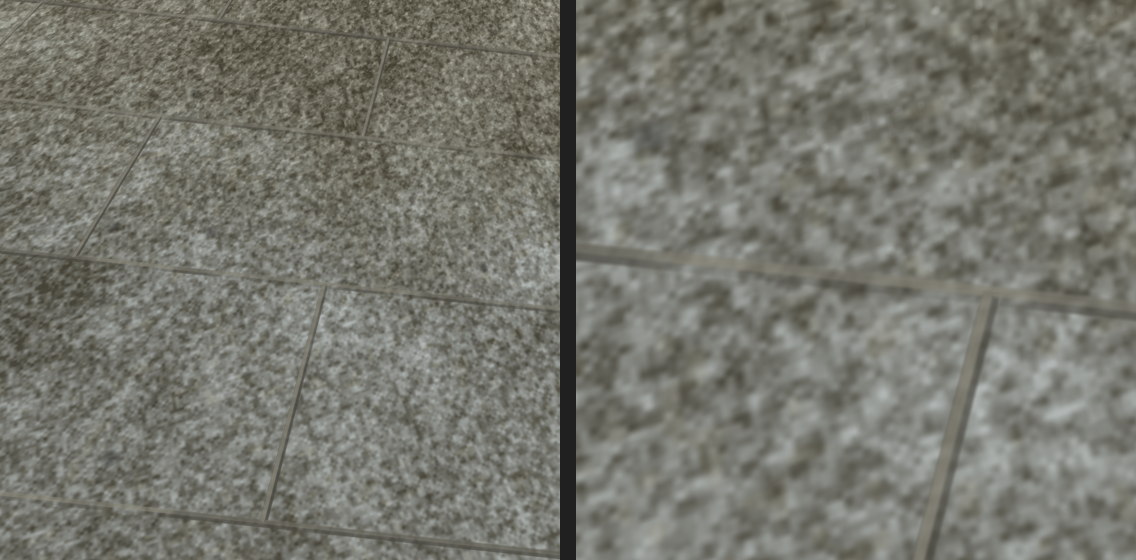
Left: the whole. Right: its middle third, enlarged.
Reproduce this texture procedurally as a WebGL 1 fragment shader.

```glsl
precision highp float;
// Weathered stone paving in running bond, seen obliquely in perspective.
// Each point is projected to floor coordinates for the slab joints; layered
// noise that grows toward the viewer gives the grain, lichen and stains.

uniform vec2 u_resolution;

// Projection: slope of the rows, horizon offset, vanishing point of cross joints
const float ROW_SLOPE = 0.107;
const float HORIZON = 0.9568;
const float VANISH_X = 0.9349;

// Slab layout in floor units
const float FIRST_ROW = 1.0523;
const float ROW_STEP = 0.1694;
const float SLAB_LENGTH = 0.65;
const float BOND_START = 0.254;
const float BOND_SHIFT = 0.3195;

// Joint half widths and edge softness, in canvas units at unit depth
const float JOINT_WIDTH = 0.0019;
const float SHADOW_WIDTH = 0.0034;
const float SOFTNESS = 0.0022;

// Surface
const float GRAIN_SCALE = 150.0;
const float GRAIN_CONTRAST = 1.15;
const float BLOTCH_SCALE = 7.0;
const float BLOTCH_CONTRAST = 0.95;
const float PIT_SCALE = 8.0;
const float PIT_SHARE = 0.2;

const vec3 DARK_STONE = vec3(0.33, 0.325, 0.285);
const vec3 PALE_STONE = vec3(0.66, 0.68, 0.67);
const vec3 BROWN_TINT = vec3(0.97, 0.94, 0.87);
const vec3 JOINT_COLOR = vec3(0.53, 0.52, 0.47);
const vec3 SHADOW_COLOR = vec3(0.29, 0.285, 0.255);

float hash(vec2 p) {
  vec3 q = fract(p.xyx * vec3(0.1031, 0.1030, 0.0973));
  q += dot(q, q.yzx + 33.33);
  return fract((q.x + q.y) * q.z);
}

float noise(vec2 p) {
  vec2 i = floor(p);
  vec2 f = fract(p);
  f = f * f * (3.0 - 2.0 * f);
  float low = mix(hash(i), hash(i + vec2(1.0, 0.0)), f.x);
  float high = mix(hash(i + vec2(0.0, 1.0)), hash(i + vec2(1.0, 1.0)), f.x);
  return mix(low, high, f.y);
}

float fbm(vec2 p) {
  float sum = 0.0;
  float gain = 0.5;
  for (int i = 0; i < 4; i++) {
    sum += gain * noise(p);
    p = mat2(1.6, 1.2, -1.2, 1.6) * p + 17.3;
    gain *= 0.55;
  }
  return sum / 1.01;
}

// Soft line of the given half width around zero distance
float line(float d, float halfWidth) {
  return 1.0 - smoothstep(halfWidth - SOFTNESS * 0.5, halfWidth + SOFTNESS, abs(d));
}

// Sparse round stains, at most one in each cell
float pits(vec2 p) {
  vec2 cell = floor(p);
  vec2 center = 0.25 + 0.5 * vec2(hash(cell + 3.1), hash(cell + 8.7));
  float radius = mix(0.05, 0.12, hash(cell + 5.9));
  float spot = 1.0 - smoothstep(0.2, 1.0, length(fract(p) - center) / radius);
  return spot * step(hash(cell + 41.0), PIT_SHARE);
}

void main() {
  vec2 p = gl_FragCoord.xy / u_resolution;

  // Floor projection: depth grows toward the viewer
  float depth = 1.0 - p.y - ROW_SLOPE * p.x + HORIZON;
  float across = (p.x - VANISH_X) / depth;
  float row = (FIRST_ROW - 1.0 / depth) / ROW_STEP;
  vec2 surface = vec2(across, log(depth)) + 4.0;

  // Distances to the nearest row joint and cross joint
  float nearestRow = floor(row + 0.5);
  float rowDist = depth - 1.0 / (FIRST_ROW - ROW_STEP * nearestRow);
  float rowId = floor(row);
  float along = (across + BOND_START + BOND_SHIFT * mod(rowId, 2.0)) / SLAB_LENGTH;
  float crossDist = (fract(along + 0.5) - 0.5) * SLAB_LENGTH * depth;
  vec2 slabId = vec2(floor(along), rowId) + 20.0;

  // Grain, blotches and pale lichen gathered beside the cross joints
  vec2 g = mat2(0.89, 0.45, -0.45, 0.89) * surface * GRAIN_SCALE;
  float grain = 0.6 * noise(g) + 0.4 * noise(g.yx * 1.93 + 9.0);
  float blotch = 0.65 * fbm(surface * BLOTCH_SCALE) + 0.35 * fbm(surface * 26.0 + 5.0);
  float lichen = smoothstep(0.38, 0.62, fbm(surface * 13.0 + 31.0));
  float specks = smoothstep(0.68, 0.9, noise(g * 1.4 + 60.0));

  float tone = 0.36 + GRAIN_CONTRAST * (grain - 0.5) + BLOTCH_CONTRAST * (blotch - 0.5);
  tone += 0.24 * lichen * exp(-abs(crossDist) * 11.0);
  tone += 0.22 * specks * (1.0 - smoothstep(1.0, 1.6, depth));
  tone += 0.13 * (depth - 1.35) + 0.12 * (p.x - 0.5);
  tone += 0.08 * (hash(slabId) - 0.5);
  vec3 color = mix(DARK_STONE, PALE_STONE, clamp(tone, -0.15, 1.1));

  // Browner far slabs, tan flecks and dark stains
  float brown = 1.0 - smoothstep(0.95, 1.5, depth + 0.5 * (blotch - 0.5));
  float fleck = smoothstep(0.7, 0.9, noise(g * 0.6 + 90.0));
  color *= mix(vec3(1.0), BROWN_TINT, clamp(brown + 0.5 * fleck, 0.0, 1.0));
  color *= 1.0 - 0.28 * pits(surface * PIT_SCALE);

  // Worn joints: a pale filler beside a broken dark edge
  float wear = smoothstep(0.25, 0.7, noise(surface * 19.0 + 70.0));
  float shade = max(line(rowDist - 0.002 * depth, SHADOW_WIDTH * depth) * mix(0.2, 0.7, wear),
                    line(crossDist - 0.0015 * depth, SHADOW_WIDTH * depth) * mix(0.6, 0.85, wear));
  float filler = max(line(rowDist, JOINT_WIDTH * depth) * mix(0.75, 0.4, wear),
                     line(crossDist, JOINT_WIDTH * depth) * 0.8);
  color = mix(color, SHADOW_COLOR, shade);
  color = mix(color, JOINT_COLOR * (0.9 + 0.2 * grain), filler);

  gl_FragColor = vec4(color, 1.0);
}
```
